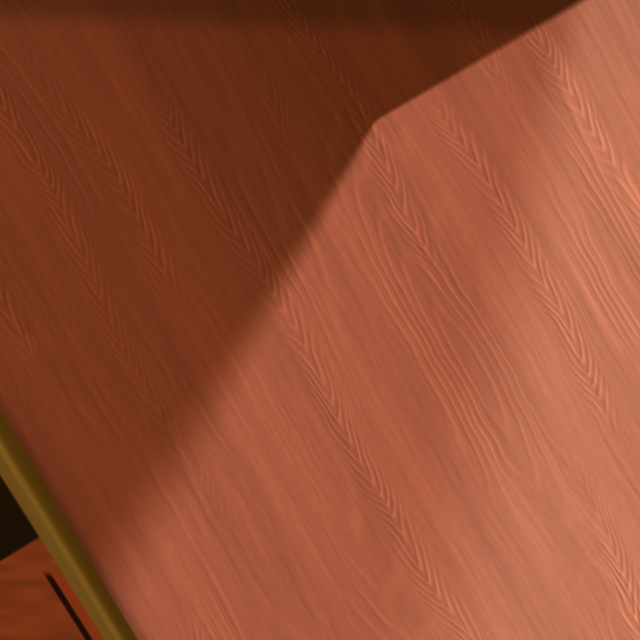
A WebGL 2 fragment shader for this texture:

```glsl
#version 300 es
precision highp float;
// Reddish wood panel with slanted grain, crossed by a soft-edged shadow.
// Grain is an embossed height field of stretched noise, veins and chevrons;
// lighting and the brass trim at lower left come from signed line distances.
uniform vec2 u_resolution;
out vec4 fragColor;

float hash(vec2 p) {
    vec3 q = fract(p.xyx * vec3(0.1031, 0.1030, 0.0973));
    q += dot(q, q.yzx + 33.33);
    return fract((q.x + q.y) * q.z);
}

float noise(vec2 p) {
    vec2 i = floor(p), f = fract(p);
    f = f * f * (3.0 - 2.0 * f);
    return mix(mix(hash(i), hash(i + vec2(1, 0)), f.x),
               mix(hash(i + vec2(0, 1)), hash(i + vec2(1, 1)), f.x), f.y);
}

// Signed distance to the line a-b, positive to the left of its direction
float lineSide(vec2 p, vec2 a, vec2 b) {
    vec2 d = normalize(b - a);
    return dot(p - a, vec2(-d.y, d.x));
}

// Nested V shapes running down scattered lanes of the grain
float chevrons(vec2 g) {
    float x = g.x * 8.5;
    float lane = floor(x);
    float c = fract(x) - 0.5 + 0.3 * (hash(vec2(lane, 5.0)) - 0.5);
    c += 0.45 * (noise(vec2(lane * 3.7, g.y * 4.0)) - 0.5);
    float ring = g.y * 30.0 + 13.0 * sqrt(c * c + 0.0008);
    ring += 2.2 * noise(g * vec2(32.0, 13.0));
    float patches = smoothstep(0.42, 0.75, noise(vec2(lane * 7.3, g.y * 4.0 + 9.0)));
    return pow(0.5 + 0.5 * sin(6.2832 * ring), 2.5) * smoothstep(0.26, 0.04, abs(c)) * patches;
}

// Grain height; g.x runs across the fibres, g.y along them
float grainHeight(vec2 g) {
    g.x += 0.014 * noise(g * vec2(9.0, 5.0)) + 0.004 * noise(g * vec2(28.0, 26.0));
    float fibres = 0.5 * noise(g * vec2(130.0, 8.0)) + 0.35 * noise(g * vec2(65.0, 4.0))
                 + 0.3 * noise(g * vec2(210.0, 24.0));
    float level = fract(noise(g * vec2(14.0, 1.6)) * 6.0);
    float vein = smoothstep(0.28, 0.0, abs(level - 0.5));
    vein *= smoothstep(0.5, 0.75, noise(g * vec2(10.0, 3.0) + 40.0));
    return fibres + 0.6 * vein + 0.85 * chevrons(g);
}

// Brightness factor of the wood surface
float woodShade(vec2 p) {
    vec2 g = vec2(dot(p, vec2(0.866, 0.5)), dot(p, vec2(0.5, -0.866)));
    float h = grainHeight(g);
    float relief = h - grainHeight(g + vec2(0.0035, 0.003));
    float bands = noise(g * vec2(20.0, 1.5)) + 0.6 * noise(g * vec2(45.0, 3.0)) - 0.8;
    float mottle = noise(p * 120.0) - 0.5;
    return 1.0 + 0.10 * relief + 0.06 * (h - 0.75) + 0.07 * bands + 0.02 * mottle;
}

// Smooth light over the panel: shadow, mid light and the brighter right side
vec3 panelLight(vec2 p) {
    vec2 corner = vec2(0.586, 0.811);
    float reach = distance(p, corner);
    float blur = 0.004 + 0.085 * reach;
    float longEdge = lineSide(p, corner, vec2(0.2, 0.14));
    float topEdge = lineSide(p, vec2(0.911, 1.0), corner);
    float lit = smoothstep(-blur, blur, longEdge)
              * smoothstep(-0.004 - 0.01 * reach, 0.004 + 0.01 * reach, topEdge);

    float depth = smoothstep(0.1, 0.85, p.x * 0.8 + (p.y - 0.5) * 0.6);
    vec3 shadow = mix(vec3(0.47, 0.212, 0.115), vec3(0.35, 0.15, 0.06), depth);
    shadow *= 1.0 - 0.22 * smoothstep(0.95, 1.0, p.y + 0.03 * p.x);

    float spread = mix(0.16, 0.035, p.y);
    float bright = smoothstep(-spread, spread, p.x - 0.69 - 0.21 * p.y);
    vec3 sunny = mix(vec3(0.665, 0.35, 0.245), vec3(0.78, 0.465, 0.345), bright);
    sunny *= 1.0 - 0.07 * smoothstep(0.75, 1.0, p.y);
    return mix(shadow, sunny, lit);
}

void main() {
    vec2 p = gl_FragCoord.xy / u_resolution;
    float soft = 0.003;
    float shade = woodShade(p);
    vec3 color = panelLight(p) * shade;

    // Brass trim, parallel to the grain
    float outer = lineSide(p, vec2(0.0, 0.362), vec2(0.215, 0.0));
    float inner = lineSide(p, vec2(0.0, 0.258), vec2(0.163, 0.0));
    float across = clamp(inner / (inner - outer), 0.0, 1.0);
    vec3 brass = mix(vec3(0.42, 0.29, 0.10), vec3(0.30, 0.19, 0.03), smoothstep(0.2, 0.9, across));
    brass += vec3(0.09, 0.07, 0.03) * smoothstep(0.2, 0.0, abs(across - 0.45));
    brass *= 0.6 + 0.4 * shade;
    color *= 1.0 - 0.2 * smoothstep(0.02, 0.0, outer);
    color = mix(color, brass, smoothstep(soft, -soft, outer));

    // Dark gap and lower board behind the trim
    float boardTop = lineSide(p, vec2(0.0, 0.123), vec2(0.06, 0.16));
    vec3 board = vec3(0.46, 0.19, 0.075) * (0.9 + 0.2 * noise(p * vec2(20.0, 90.0)));
    float low = smoothstep(0.11, 0.095, p.y);
    board = mix(board, vec3(0.50, 0.19, 0.07), low * smoothstep(-0.02, -0.012, inner));
    board *= 1.0 - 0.75 * low * smoothstep(0.007, 0.002, abs(inner + 0.02));
    vec3 behind = mix(board, vec3(0.11, 0.06, 0.015), smoothstep(-soft, soft, boardTop));
    color = mix(color, behind, smoothstep(soft, -soft, inner));

    fragColor = vec4(color, 1.0);
}
```
